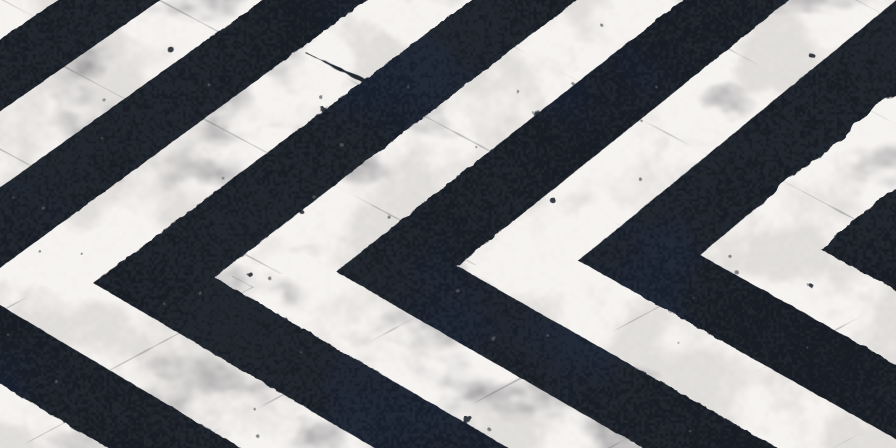
Give the GLSL for this pattern, as a WebGL 1 fragment shader.

```glsl
precision highp float;
// Worn white chevrons painted on dark asphalt, fanning slightly to the right.

uniform vec2 u_resolution;

// Lengths are in canvas heights, so x runs from 0 to 2.
const float PERIOD = 0.5417;        // apex to apex
const float FIRST_APEX = 0.479;     // outer apex of one chevron
const float BAND_WIDTH = 0.2708;    // painted part of a period
const vec2 SPINE = vec2(0.359, 0.046);        // height and slope of the apex line
const vec2 UPPER_SLOPE = vec2(0.735, 0.0655); // arm slope and its change with apex x
const vec2 LOWER_SLOPE = vec2(-0.592, 0.023);
const float APEX_TO_EDGE = 0.56;    // apex offset to perpendicular distance
const float EDGE_WOBBLE = 0.004;
const float FRAY = 0.028;
const float SEAM_SPACING = 0.23;
const vec2 CRACK_START = vec2(0.683, 0.882);
const vec2 CRACK_END = vec2(0.808, 0.822);

const vec3 PAINT = vec3(0.965, 0.955, 0.945);
const vec3 PAINT_WORN = vec3(0.88, 0.87, 0.86);
const vec3 GRIME = vec3(0.40, 0.40, 0.42);
const vec3 ASPHALT_DARK = vec3(0.095, 0.115, 0.145);
const vec3 ASPHALT_LIGHT = vec3(0.135, 0.155, 0.185);

float hash(vec2 p) {
  vec3 q = fract(vec3(p.xyx) * 0.1031);
  q += dot(q, q.yzx + 33.33);
  return fract((q.x + q.y) * q.z);
}

float noise(vec2 p) {
  vec2 i = floor(p);
  vec2 f = fract(p);
  f = f * f * (3.0 - 2.0 * f);
  return mix(mix(hash(i), hash(i + vec2(1.0, 0.0)), f.x),
             mix(hash(i + vec2(0.0, 1.0)), hash(i + 1.0), f.x), f.y);
}

float fbm(vec2 p) {
  float sum = 0.0;
  float amp = 0.533;
  for (int i = 0; i < 4; i++) {
    sum += amp * noise(p);
    p = mat2(1.6, 1.2, -1.2, 1.6) * p + 17.3;
    amp *= 0.5;
  }
  return sum;
}

// Apex x of the arm line through (x, q), where q is the height above SPINE.x.
float apexOf(float x, float q, vec2 slope) {
  float b = slope.x - slope.y * x - SPINE.y;
  float c = q - slope.x * x;
  float root = sqrt(max(b * b - 4.0 * slope.y * c, 0.0));
  return -2.0 * c / (b + sign(b) * root);
}

float segmentDistance(vec2 p, vec2 a, vec2 b) {
  vec2 d = b - a;
  return length(p - a - d * clamp(dot(p - a, d) / dot(d, d), 0.0, 1.0));
}

// One irregular speck in a share of the grid cells.
float specks(vec2 p, float cell, float share, float radius, float px) {
  vec2 id = floor(p / cell);
  vec2 center = 0.2 + 0.6 * vec2(hash(id + 3.1), hash(id + 47.7));
  float size = radius * (0.4 + 0.6 * hash(id + 91.3));
  float d = length((fract(p / cell) - center) * cell) - size;
  d += (noise(p * 160.0) - 0.5) * size;
  return step(hash(id + 11.9), share) * (1.0 - smoothstep(-px, px, d));
}

void main() {
  vec2 p = gl_FragCoord.xy / u_resolution.y;
  float px = 1.0 / u_resolution.y;

  // Chevron coordinates
  float q = p.y - SPINE.x;
  float upper = step(SPINE.y * p.x, q);
  float apex = apexOf(p.x, q, upper > 0.5 ? UPPER_SLOPE : LOWER_SLOPE);
  float band = floor((apex - FIRST_APEX) / PERIOD + 0.25);

  // Band edges, with heavy fraying on the rightmost chevron
  float rough = smoothstep(0.35, 0.75, noise(p * 4.0 + 8.0));
  float fray = smoothstep(1.4, 1.5, apex) * smoothstep(1.66, 1.76, p.x);
  float wobble = (fbm(p * 75.0) - 0.5) * EDGE_WOBBLE * (0.6 + 1.6 * rough);
  wobble += (fbm(p * 24.0) - 0.5) * FRAY * fray * mix(0.35, 1.0, upper);
  float phase = mod(apex - FIRST_APEX - 0.5 * BAND_WIDTH + 0.5 * PERIOD, PERIOD);
  float edge = (abs(phase - 0.5 * PERIOD) - 0.5 * BAND_WIDTH) * APEX_TO_EDGE;
  float painted = 1.0 - smoothstep(-0.8 * px, 0.8 * px, edge + wobble);

  // Asphalt grain, bluish stains and pale grit
  float grain = 0.5 * fbm(p * 3.0 + 21.0) + 0.5 * noise(p * 170.0);
  vec3 asphalt = mix(ASPHALT_DARK, ASPHALT_LIGHT, smoothstep(0.33, 0.67, grain));
  asphalt += vec3(0.0, 0.008, 0.03) * smoothstep(0.58, 0.75, fbm(p * 3.5 + 5.0));
  asphalt = mix(asphalt, GRIME, 0.6 * specks(p + 0.37, 0.11, 0.22, 0.004, px));

  // Paint tone, smudges and faint seams across the arms
  float tone = smoothstep(0.44, 0.72, fbm(p * 7.0 + 2.0));
  tone = clamp(tone + 0.25 * (noise(p * 90.0) - 0.5), 0.0, 1.0);
  vec3 paint = mix(PAINT, PAINT_WORN, tone);
  float smudge = smoothstep(0.58, 0.84, fbm(p * vec2(5.0, 8.0) + 31.0));
  paint = mix(paint, GRIME, 0.55 * smudge * (0.6 + 0.4 * noise(p * 55.0)));
  float along = 0.47 * p.x + 0.88 * abs(q) + 0.08 * hash(vec2(band + 20.0, upper));
  float seam = abs(mod(along, SEAM_SPACING) - 0.5 * SEAM_SPACING);
  seam = 1.0 - smoothstep(0.0, 0.002 + px, seam + 0.002 * noise(p * 40.0));
  paint = mix(paint, GRIME, 0.4 * seam * smoothstep(0.4, 0.7, noise(p * 9.0)));

  // Dark chips and one crack that widens toward the band edge
  float chips = specks(p, 0.16, 0.28, 0.009, px);
  chips = max(chips, 0.6 * specks(p + 0.71, 0.07, 0.1, 0.004, px));
  float crackWidth = mix(0.0008, 0.0045, smoothstep(CRACK_START.x, CRACK_END.x, p.x));
  float crack = segmentDistance(p, CRACK_START, CRACK_END) - crackWidth;
  crack += (noise(p * 70.0) - 0.5) * 0.004;
  float damage = max(0.9 * chips, 1.0 - smoothstep(-px, px, crack));
  paint = mix(paint, ASPHALT_LIGHT, damage);

  gl_FragColor = vec4(mix(asphalt, paint, painted), 1.0);
}
```
